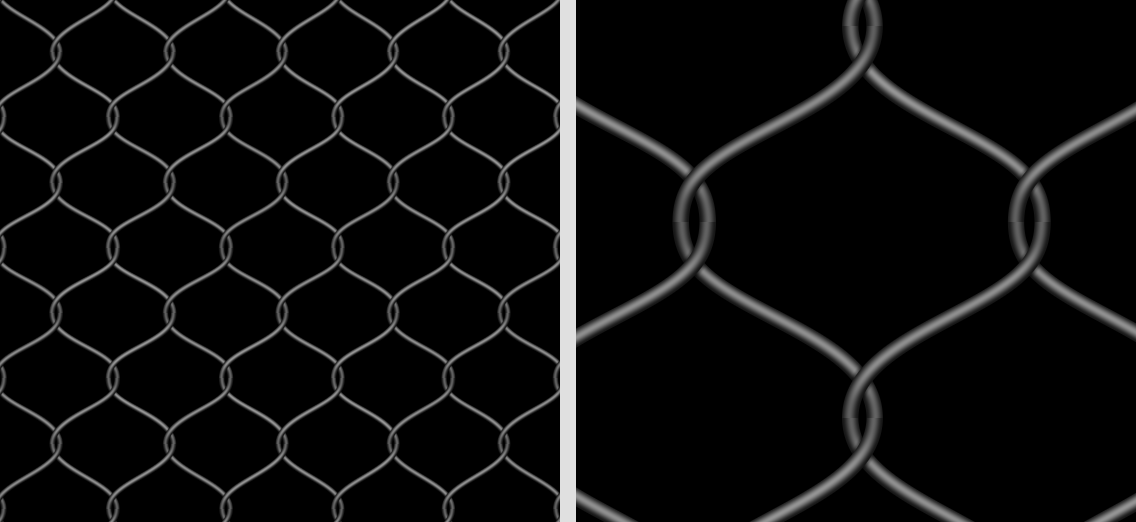
Left, the full canvas; right, a detail of the centre.
Give the GLSL for this pattern, as a Shadertoy shader.

```glsl
const float PI = 3.14159265;
const vec2 GRID = vec2(10.0, 8.0);   // half repeats: 5 diamonds across, 4 down
const float WIRE_RADIUS = 0.0049;    // in canvas widths

float hash(vec2 p) {
    return fract(sin(dot(p, vec2(127.1, 311.7))) * 43758.5453);
}

// Links are longer near mid height and on every other row
float linkSize(float row) {
    float k = mod(row, GRID.y);
    return 0.65 * sin(PI * (k + 0.2) / GRID.y) + 0.5 * (1.0 - mod(k, 2.0));
}

// Sideways offset of a wire (x) and its derivative (y), t from link to link
vec2 wireBend(float t, float size) {
    float angle = PI * (t - 0.5);
    float kink = 0.033 * size;
    float swing = 0.565 + 0.013 * size + kink;
    return vec2(swing * sin(angle) + kink * sin(3.0 * angle),
                PI * (swing * cos(angle) + 3.0 * kink * cos(3.0 * angle)));
}

// Brightness drifts smoothly along each wire
float wireTone(float wire, float row, float blend) {
    float w = mod(wire, GRID.x);
    float below = hash(vec2(w, mod(row, GRID.y)));
    float above = hash(vec2(w, mod(row + 1.0, GRID.y)));
    return mix(0.95, 1.05, mix(below, above, blend));
}

// Round steel: dark rims, soft highlight shifted upward, duller in the links
float steel(float across, float tilt) {
    float rim = abs(across - 0.1);
    float peak = mix(0.39, 0.57, smoothstep(0.2, 0.8, tilt));
    return mix(peak, 0.09, smoothstep(0.0, 1.05, rim));
}

// Lay one strand over the shade below it
float layWire(float shade, vec2 p, float wire, float row, float lean, vec2 cell, float pixel) {
    float t = p.y - row;
    float blend = smoothstep(0.0, 1.0, t);
    vec2 bend = wireBend(t, mix(linkSize(row), linkSize(row + 1.0), blend));
    float slope = bend.y * cell.x / cell.y;
    float stretch = inversesqrt(1.0 + slope * slope);
    float side = (p.x - wire - 0.5 - lean * bend.x) * cell.x * stretch;
    float across = -lean * side / WIRE_RADIUS;

    float contact = mix(0.6, 1.0, smoothstep(0.9, 1.5, abs(across)));
    float cover = clamp((WIRE_RADIUS - abs(side)) / pixel + 0.5, 0.0, 1.0);
    float metal = steel(across, abs(slope) * stretch) * wireTone(wire, row, blend);
    return mix(shade * contact, metal, cover);
}

void mainImage(out vec4 fragColor, in vec2 fragCoord) {
    vec2 uv = fragCoord / iResolution.xy;
    float pixel = 1.0 / iResolution.x;
    vec2 cell = vec2(1.0, iResolution.y / iResolution.x) / GRID;

    // Slightly uneven column spacing, periodic across the canvas
    uv.x -= 0.0017 + 0.0022 * sin(2.0 * PI * (uv.x - 0.22));
    vec2 p = uv * GRID - vec2(0.0, 0.2);
    vec2 id = floor(p);

    // Falling strands first, rising strands on top
    float shade = 0.0;
    for (int layer = 0; layer < 2; layer++) {
        float lean = float(layer) * 2.0 - 1.0;
        for (int i = -1; i <= 1; i++) {
            float wire = id.x + float(i);
            float strandLean = 1.0 - 2.0 * mod(wire + id.y, 2.0);
            if (strandLean * lean > 0.0) {
                shade = layWire(shade, p, wire, id.y, lean, cell, pixel);
            }
        }
    }
    fragColor = vec4(vec3(shade), 1.0);
}
```
